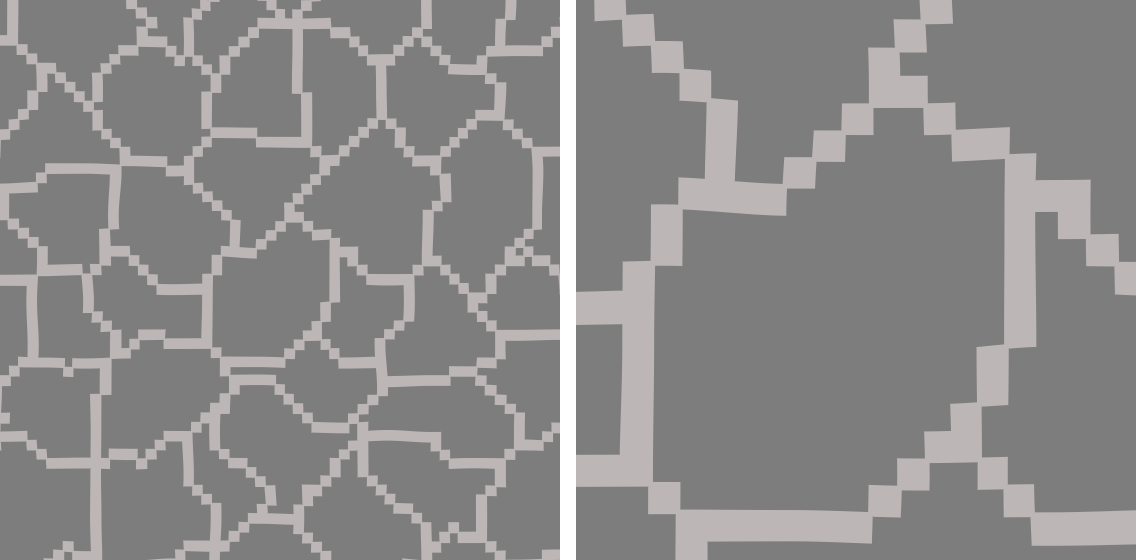
Left, the full canvas; right, a detail of the centre.
This pattern is drawn by a WebGL 2 fragment shader. Its source:

```glsl
#version 300 es
precision highp float;
precision highp int;

// Draws grey irregular cells parted by pale, stair-stepped seams.
// A city-block Voronoi diagram is sampled on a coarse grid; a block becomes
// seam when a neighbour's cell outranks its own, which keeps seams one block wide.

uniform vec2 u_resolution;
out vec4 fragColor;

const vec3  CELL_COLOR   = vec3(0.490, 0.490, 0.490);
const vec3  SEAM_COLOR   = vec3(0.740, 0.712, 0.712);
const float CELL_COUNT   = 5.6;    // cells across the canvas
const float BLOCK_COUNT  = 61.0;   // blocks across the canvas
const float BLOCK_HALF   = 0.585;  // half a seam square, in blocks; over 0.5 they overlap
const float SEED_JITTER  = 0.84;   // 0 = square lattice, 1 = fully scattered
const float BEND_SCALE   = 9.0;    // noise that bends the cell borders
const float BEND_AMOUNT  = 0.022;
const float WOBBLE_SCALE = 13.0;   // noise that nudges the finished blocks
const float WOBBLE_AMOUNT = 0.006;
const uint  SEED         = 37u;

// Integer hash of a lattice point (PCG style)
uvec2 hashLattice(ivec2 cell, uint salt) {
    uvec2 v = uvec2(cell + 512) * 1664525u + 1013904223u + salt * 747796405u;
    v.x += v.y * 1664525u;
    v.y += v.x * 1664525u;
    v ^= v >> 16u;
    v.x += v.y * 1664525u;
    v.y += v.x * 1664525u;
    return v ^ (v >> 16u);
}

vec2 random2(ivec2 cell, uint salt) {
    return vec2(hashLattice(cell, salt) >> 8u) / 16777216.0;
}

// Smooth two-channel value noise in -0.5 .. 0.5
vec2 noise2(vec2 p, uint salt) {
    ivec2 i = ivec2(floor(p));
    vec2 f = fract(p);
    f = f * f * (3.0 - 2.0 * f);
    vec2 low  = mix(random2(i, salt), random2(i + ivec2(1, 0), salt), f.x);
    vec2 high = mix(random2(i + ivec2(0, 1), salt), random2(i + ivec2(1, 1), salt), f.x);
    return mix(low, high, f.y) - 0.5;
}

// Rank of the Voronoi cell that owns a point, by city-block distance
uint cellRank(vec2 uv) {
    vec2 p = (uv + BEND_AMOUNT * noise2(uv * BEND_SCALE, SEED + 1u)) * CELL_COUNT;
    ivec2 base = ivec2(floor(p));
    float nearest = 1e5;
    uint rank = 0u;
    for (int y = -2; y <= 2; y++) {
        for (int x = -2; x <= 2; x++) {
            ivec2 cell = base + ivec2(x, y);
            vec2 site = vec2(cell) + 0.5 + SEED_JITTER * (random2(cell, SEED) - 0.5);
            vec2 d = abs(p - site);
            if (d.x + d.y < nearest) {
                nearest = d.x + d.y;
                rank = hashLattice(cell, SEED).x;
            }
        }
    }
    return rank;
}

// Antialiased coverage of the seam squares around a point given in blocks
float seamCoverage(vec2 p, float pixelsPerBlock) {
    // Only the four blocks nearest to the point can reach it
    ivec2 corner = ivec2(floor(p - 0.5));
    uint ranks[16];
    for (int i = 0; i < 16; i++) {
        ivec2 block = corner + ivec2(i % 4, i / 4) - 1;
        ranks[i] = cellRank((vec2(block) + 0.5) / BLOCK_COUNT);
    }
    float coverage = 0.0;
    for (int y = 0; y < 2; y++) {
        for (int x = 0; x < 2; x++) {
            int i = (y + 1) * 4 + x + 1;
            uint highest = max(max(ranks[i - 1], ranks[i + 1]), max(ranks[i - 4], ranks[i + 4]));
            if (highest > ranks[i]) {
                vec2 d = abs(p - vec2(corner + ivec2(x, y)) - 0.5);
                float inside = BLOCK_HALF - max(d.x, d.y);
                coverage = max(coverage, clamp(inside * pixelsPerBlock + 0.5, 0.0, 1.0));
            }
        }
    }
    return coverage;
}

void main() {
    float side = min(u_resolution.x, u_resolution.y);
    vec2 uv = gl_FragCoord.xy / side;
    uv += WOBBLE_AMOUNT * noise2(uv * WOBBLE_SCALE, SEED + 2u);
    float seam = seamCoverage(uv * BLOCK_COUNT, side / BLOCK_COUNT);
    fragColor = vec4(mix(CELL_COLOR, SEAM_COLOR, seam), 1.0);
}
```
